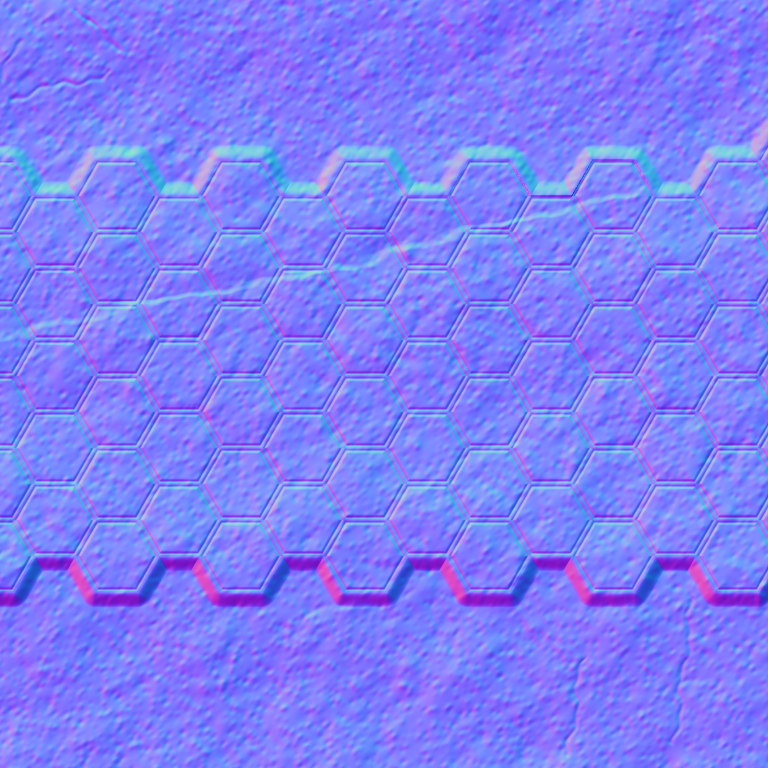
Reproduce this texture map procedurally as a Shadertoy shader.

```glsl
// Normal map of a raised band of hexagonal tiles across a rough plaster wall.

const float APOTHEM = 0.046875;              // half the height of a tile
const vec2 STEP = vec2(0.0808, 0.09375);     // column and row spacing
const vec2 FIRST_TILE = vec2(0.1523, 0.276); // centre of a bottom tile
const float BEVEL_WIDTH = 0.020;
const float BEVEL_LOW = 0.020;               // bevel height at the lower rim
const float BEVEL_HIGH = 0.010;              // bevel height at the upper rim
const float SEAM_OFFSET = 0.0034;
const float SEAM_WIDTH = 0.0019;
const float SEAM_DEPTH = 0.0017;
const float DOME_HEIGHT = 0.0016;
const float DOME_WIDTH = 0.0065;
const float SCARP_HEIGHT = 0.0034;
const float SCRATCH_DEPTH = 0.0017;
const float SCRATCH_WIDTH = 0.0035;
const float SAMPLE_STEP = 0.001;             // reach of the slope estimate

// Scratches in the wall, each from xy to zw
const int SCRATCH_COUNT = 5;
const vec4 SCRATCHES[SCRATCH_COUNT] = vec4[](
    vec4(0.000, 0.900, 0.028, 0.950),
    vec4(0.010, 0.873, 0.145, 0.905),
    vec4(0.100, 0.990, 0.155, 0.930),
    vec4(0.902, 0.220, 0.878, 0.030),
    vec4(0.757, 0.140, 0.740, 0.020));

vec3 hash3(vec2 p) {
    vec3 q = fract(p.xyx * vec3(0.1031, 0.1030, 0.0973));
    q += dot(q, q.yxz + 33.33);
    return fract((q.xxy + q.yzz) * q.zyx);
}

// Smooth cellular noise: one signed bump in each cell
float cellBumps(vec2 p) {
    vec2 cell = floor(p);
    float sum = 0.0;
    for (int j = -1; j <= 1; j++)
    for (int i = -1; i <= 1; i++) {
        vec2 id = cell + vec2(i, j);
        vec3 rnd = hash3(id + 100.0);
        vec2 d = p - id - rnd.xy;
        sum += (rnd.z * 2.0 - 1.0) * exp(-5.0 * dot(d, d));
    }
    return sum;
}

// Layers of bumps, stretched along the rising diagonal
float plaster(vec2 p) {
    vec2 q = vec2((p.x + p.y) * 0.55, (p.y - p.x) * 0.75);
    return 0.07 * cellBumps(q * 13.0) / 13.0
         + 0.09 * cellBumps(q * 47.0 + 5.0) / 47.0
         + 0.15 * cellBumps(q * 118.0 + 9.0) / 118.0;
}

float hexDistance(vec2 p) {
    const vec3 k = vec3(-0.8660254, 0.5, 0.5773503);
    p = abs(p);
    p -= 2.0 * min(dot(k.xy, p), 0.0) * k.xy;
    p -= vec2(clamp(p.x, -k.z * APOTHEM, k.z * APOTHEM), APOTHEM);
    return length(p) * sign(p.y);
}

// Distance to the nearest tile; odd columns are half a row up and one shorter
float tileDistance(vec2 p) {
    vec2 q = p - FIRST_TILE;
    float nearest = 1.0;
    for (int i = -1; i <= 1; i++) {
        float column = floor(q.x / STEP.x + 0.5) + float(i);
        float odd = mod(column, 2.0);
        float topRow = 5.0 - odd + step(10.5, column);
        float row = clamp(floor(q.y / STEP.y - 0.5 * odd + 0.5), 0.0, topRow);
        vec2 centre = STEP * vec2(column, row + 0.5 * odd);
        nearest = min(nearest, hexDistance(q - centre));
    }
    return nearest;
}

float segmentDistance(vec2 p, vec2 a, vec2 b) {
    vec2 ab = b - a;
    return length(p - a - ab * clamp(dot(p - a, ab) / dot(ab, ab), 0.0, 1.0));
}

float surfaceHeight(vec2 p) {
    float d = tileDistance(p);
    vec2 wobble = 0.004 * sin(p.yx * 70.0) + 0.002 * sin(p.yx * 193.0 + 1.0);

    // Raised band, seams and domed tiles
    float bevel = mix(BEVEL_LOW, BEVEL_HIGH, smoothstep(0.35, 0.65, p.y));
    float h = plaster(p) + bevel * (1.0 - smoothstep(0.001, BEVEL_WIDTH, d));
    float seam = (d + SEAM_OFFSET) / SEAM_WIDTH;
    h -= SEAM_DEPTH * exp(-seam * seam);
    h -= DOME_HEIGHT * exp(min(d, 0.0) / DOME_WIDTH);

    // Ragged scarp that climbs over the tiles
    float t = p.y - (0.5664 + 0.17 * p.x + 0.069 * p.x * p.x) + wobble.x + 0.5 * wobble.y;
    float scarp = smoothstep(-0.006, 0.006, t) * exp(-max(t, 0.0) / 0.03);
    h -= SCARP_HEIGHT * scarp * (1.0 - smoothstep(0.80, 0.86, p.x)) * step(d, 0.0);

    // Scratches
    for (int i = 0; i < SCRATCH_COUNT; i++) {
        float s = segmentDistance(p + wobble, SCRATCHES[i].xy, SCRATCHES[i].zw) / SCRATCH_WIDTH;
        h -= SCRATCH_DEPTH * exp(-s * s);
    }
    return h;
}

void mainImage(out vec4 fragColor, in vec2 fragCoord) {
    vec2 p = fragCoord / iResolution.xy;
    vec2 e = vec2(SAMPLE_STEP, 0.0);
    vec2 slope = vec2(surfaceHeight(p + e.xy) - surfaceHeight(p - e.xy),
                      surfaceHeight(p + e.yx) - surfaceHeight(p - e.yx)) / (2.0 * SAMPLE_STEP);

    // Broad swell of the wall, then the slope packed as colour
    float swell = 0.07 * cos((p.y - 0.32) * 15.7);
    vec3 normal = normalize(vec3(slope.x - 0.01, swell - slope.y, 1.0));
    fragColor = vec4(normal * 0.5 + 0.5, 1.0);
}
```
